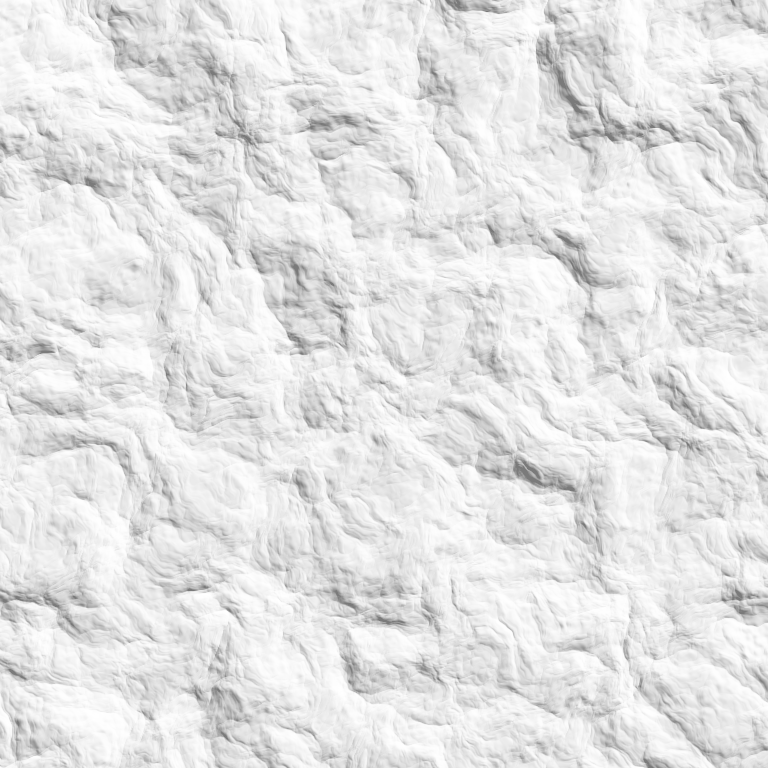
Write a Shadertoy shader that draws this texture.

```glsl
// Crumpled white paper under low light from the lower left.
// Ridged gradient noise, bent by a finer warp, forms the height field;
// its slope along the light direction sets a soft grey shade.

const vec2  LIGHT_DIR    = vec2(-0.66, -0.75); // towards the light
const float RIDGE_FREQ   = 4.0;    // largest folds per canvas height
const int   RIDGE_LAYERS = 6;
const float RIDGE_GAIN   = 0.40;   // height kept from layer to layer
const float CREASE_LEVEL = 0.07;   // noise level at which folds break
const float WARP_FREQ    = 6.0;
const int   WARP_LAYERS  = 5;
const float WARP_AMOUNT  = 0.045;
const float LACUNARITY   = 2.03;
const float SAMPLE_STEP  = 0.001;  // half width of the slope probe
const float RELIEF       = 0.87;   // slope strength
const float SHADE_DEPTH  = 0.125;
const float SHADE_CURVE  = 1.3;
const vec3  PAPER_WHITE  = vec3(1.0);
const mat2  TURN         = mat2(0.8, 0.6, -0.6, 0.8);

// Two random values per cell, from -0.5 to 0.5
vec2 hash2(vec2 cell) {
    vec3 q = fract(cell.xyx * vec3(0.1031, 0.1030, 0.0973));
    q += dot(q, q.yzx + 33.33);
    return fract((q.xx + q.yz) * q.zy) - 0.5;
}

float cornerSlope(vec2 cell, vec2 corner, vec2 local) {
    vec2 direction = normalize(hash2(cell + corner) + 0.0001);
    return dot(direction, local - corner);
}

float gradientNoise(vec2 p) {
    vec2 cell = floor(p);
    vec2 f = p - cell;
    vec2 fade = f * f * f * (f * (f * 6.0 - 15.0) + 10.0);
    float low  = mix(cornerSlope(cell, vec2(0, 0), f),
                     cornerSlope(cell, vec2(1, 0), f), fade.x);
    float high = mix(cornerSlope(cell, vec2(0, 1), f),
                     cornerSlope(cell, vec2(1, 1), f), fade.x);
    return mix(low, high, fade.y);
}

// Offset that makes the fold lines jagged
vec2 crumpleWarp(vec2 p) {
    vec2 offset = vec2(0.0);
    vec2 q = p * WARP_FREQ + 71.3;
    float amount = WARP_AMOUNT;
    for (int i = 0; i < WARP_LAYERS; i++) {
        offset += amount * vec2(gradientNoise(q), gradientNoise(q + 137.7));
        q = TURN * q * LACUNARITY + 19.1;
        amount /= LACUNARITY;
    }
    return offset;
}

// Sharp crests from folded noise, over several sizes
float paperHeight(vec2 p) {
    vec2 q = TURN * (p + crumpleWarp(p)) * RIDGE_FREQ + 23.6;
    float amount = 1.0 / RIDGE_FREQ;
    float height = 0.0;
    for (int i = 0; i < RIDGE_LAYERS; i++) {
        height -= amount * abs(gradientNoise(q) - CREASE_LEVEL);
        q = TURN * q * LACUNARITY + 41.7;
        amount *= RIDGE_GAIN;
    }
    return height;
}

void mainImage(out vec4 fragColor, in vec2 fragCoord) {
    vec2 p = fragCoord / iResolution.y;

    // Slope facing the light
    vec2 probe = normalize(LIGHT_DIR) * SAMPLE_STEP;
    float facing = (paperHeight(p - probe) - paperHeight(p + probe))
                 / (2.0 * SAMPLE_STEP) * RELIEF;

    // Lit faces level off near white, turned faces darken steadily
    facing = clamp(facing, -3.2, 4.0);
    float shade = SHADE_DEPTH * log(1.0 + exp(-SHADE_CURVE * facing));
    fragColor = vec4(PAPER_WHITE * (1.0 - shade), 1.0);
}
```
